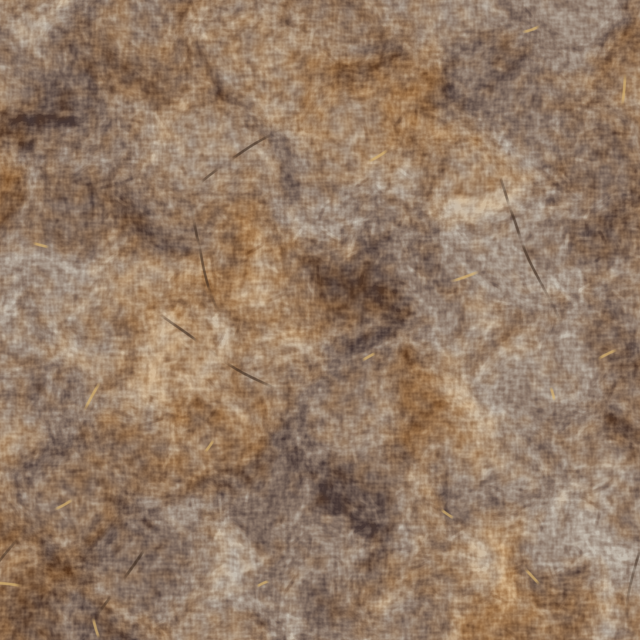
Give the GLSL for this texture, as a WebGL 1 fragment shader.

```glsl
precision highp float;
// Weathered brown hide: mottled stains, matted fibres, fine woven grain, scratches and straw.
uniform vec2 u_resolution;

const vec3 DARK = vec3(0.40, 0.30, 0.235);
const vec3 MID = vec3(0.58, 0.468, 0.373);
const vec3 LIGHT = vec3(0.735, 0.655, 0.565);
const vec3 SCRATCH = vec3(0.25, 0.18, 0.13);
const vec3 STRAW = vec3(0.84, 0.70, 0.44);
const vec3 WARM_SHIFT = vec3(0.035, -0.003, -0.050);
const float PATCH_CELLS = 3.2;     // broad light and dark areas
const float SMEAR_CELLS = 13.0;    // mid-sized matted smears
const float GRAIN_CELLS = 72.0;    // fine speckle
const float PATCH_GAIN = 2.1;
const float SMEAR_GAIN = 1.7;
const float GRAIN_GAIN = 1.25;
const float WEAVE_GAIN = 0.95;
const float FIBRE_GAIN = 0.85;
const float PI = 3.14159;

vec2 hash2(vec2 p) {
  vec3 q = fract(p.xyx * vec3(0.1031, 0.1030, 0.0973));
  q += dot(q, q.yzx + 33.33);
  return fract((q.xx + q.yz) * q.zy);
}

float cornerSlope(vec2 cell, vec2 offset) {
  float angle = 2.0 * PI * hash2(cell).x;
  return dot(vec2(cos(angle), sin(angle)), offset);
}

float gradientNoise(vec2 p) {
  vec2 cell = floor(p);
  vec2 f = p - cell;
  vec2 w = f * f * f * (f * (f * 6.0 - 15.0) + 10.0);
  vec2 e = vec2(1.0, 0.0);
  float low = mix(cornerSlope(cell, f), cornerSlope(cell + e.xy, f - e.xy), w.x);
  float high = mix(cornerSlope(cell + e.yx, f - e.yx), cornerSlope(cell + e.xx, f - e.xx), w.x);
  return mix(low, high, w.y);
}

float fbm(vec2 p) {
  float sum = 0.0;
  float amplitude = 1.0;
  for (int i = 0; i < 3; i++) {
    sum += amplitude * gradientNoise(p);
    p = mat2(1.6, 1.2, -1.2, 1.6) * p + 17.3;
    amplitude *= 0.55;
  }
  return sum;
}

// Scattered tapered strokes: x is their coverage, y is signed (light or dark).
// Reach and width are in cells.
vec2 strokes(vec2 uv, float cells, float reach, float width, float density, float seed) {
  vec2 p = uv * cells;
  vec2 base = floor(p);
  float soft = max(width, 1.5 * cells / u_resolution.y);
  vec2 total = vec2(0.0);
  for (int y = -1; y <= 1; y++) {
    for (int x = -1; x <= 1; x++) {
      vec2 cell = base + vec2(float(x), float(y));
      vec2 kind = hash2(cell + seed);
      vec2 shape = hash2(cell + seed + 57.0);
      vec2 d = p - cell - hash2(cell + seed + 131.0);
      float angle = PI * shape.x;
      vec2 dir = vec2(cos(angle), sin(angle));
      float along = dot(d, dir) / (reach * (0.4 + 0.6 * shape.y));
      float across = dot(d, vec2(-dir.y, dir.x)) + (kind.y - 0.5) * 0.12 * reach * along * along;
      float ink = 1.0 - smoothstep(0.2 * soft, soft, abs(across));
      ink *= (1.0 - smoothstep(0.4, 1.0, abs(along))) * step(kind.x, density);
      total += ink * vec2(1.0, 2.0 * kind.y - 1.0);
    }
  }
  return total;
}

void main() {
  vec2 uv = gl_FragCoord.xy / u_resolution.y;
  vec2 warp = vec2(gradientNoise(uv * 9.0 + 40.0), gradientNoise(uv * 9.0 + 71.0));

  // Broad mottling and ragged smears
  float patches = fbm(uv * PATCH_CELLS + 0.3 * warp + 5.0);
  float smears = fbm(uv * SMEAR_CELLS + 1.3 * warp + 90.0);
  float smudge = smoothstep(0.28, 0.62, fbm(uv * 8.0 + 0.8 * warp + 210.0));

  // Fine speckle, with horizontal and vertical threads
  float grain = fbm(uv * GRAIN_CELLS + warp + 30.0);
  float weave = gradientNoise(uv * vec2(55.0, 190.0) + 12.0)
              + gradientNoise(uv * vec2(190.0, 60.0) + 63.0);

  // Matted fibres in two sizes, stronger in rough areas
  float roughness = 0.75 + 0.9 * gradientNoise(uv * 4.0 + 150.0);
  float fibres = strokes(uv + 0.012 * warp, 17.0, 0.85, 0.11, 0.75, 11.0).y
               + strokes(uv + 0.006 * warp, 38.0, 0.90, 0.15, 0.85, 23.0).y;

  float tone = PATCH_GAIN * patches + SMEAR_GAIN * smears + GRAIN_GAIN * grain
             + WEAVE_GAIN * weave + FIBRE_GAIN * roughness * fibres - 1.1 * smudge + 0.08;
  tone = clamp(tone * 0.58, -1.5, 1.4);
  vec3 color = tone < 0.0 ? mix(MID, DARK, -tone) : mix(MID, LIGHT, tone);

  // Rusty and greyish stains
  float warmth = 2.4 * fbm(uv * 3.0 + 0.4 * warp + 300.0) + 1.1 * gradientNoise(uv * 45.0 + 8.0);
  color += WARM_SHIFT * clamp(warmth, -0.8, 1.5);

  // Long broken scratches and a few bright straws
  float scratch = strokes(uv + 0.006 * warp, 4.0, 0.75, 0.013, 0.4, 37.0).x;
  scratch *= smoothstep(-0.35, 0.2, gradientNoise(uv * 30.0 + 19.0));
  color = mix(color, SCRATCH, 0.65 * min(scratch, 1.0));
  float straw = strokes(uv, 10.0, 0.28, 0.035, 0.09, 83.0).x;
  color = mix(color, STRAW, 0.75 * min(straw, 1.0));

  gl_FragColor = vec4(clamp(color, 0.0, 1.0), 1.0);
}
```
